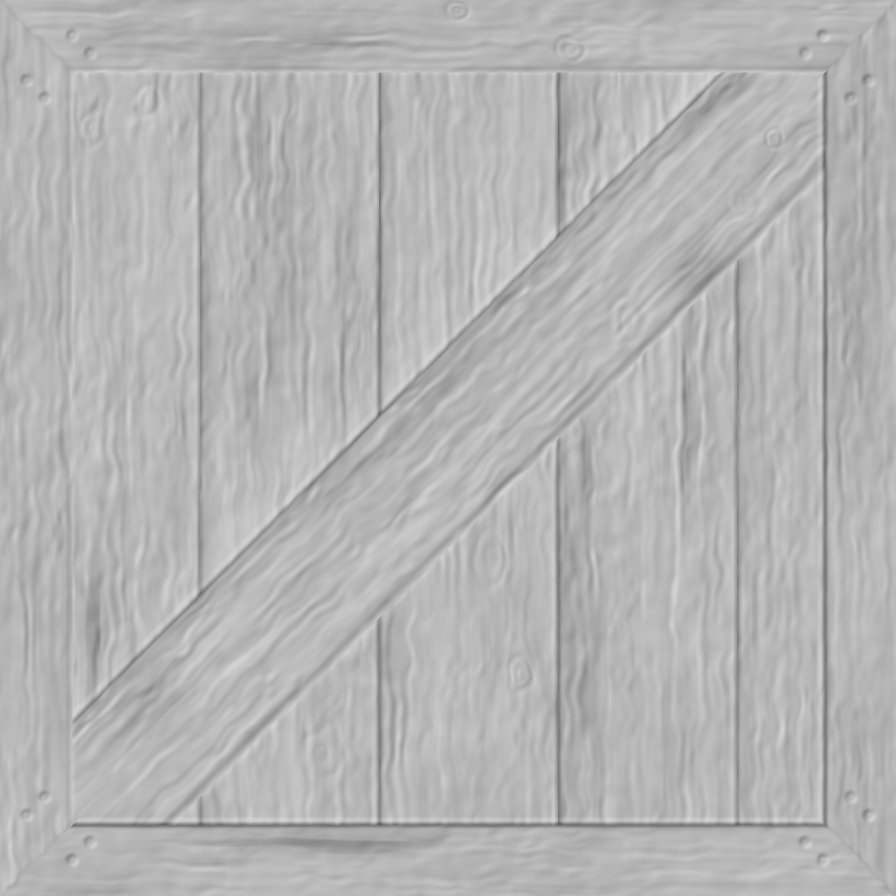
This texture map is drawn by a WebGL 2 fragment shader. Its source:

```glsl
#version 300 es
precision highp float;
uniform vec2 u_resolution;
out vec4 fragColor;

const float BASE_TONE = 0.728;
const float RELIEF = 0.29;
const float CRACK_DEPTH = 0.10;
const vec2 LIGHT_STEP = vec2(0.0028, -0.0020);
const vec2 INNER_MIN = vec2(0.081, 0.079), INNER_MAX = vec2(0.921, 0.919);
const float PLANK_WIDTH = 0.1997, PLANK_START = 0.0240;
const float BRACE_HALF = 0.080;
const float NAIL_RADIUS = 0.0055;
const float DIAG = 0.70711;

// Centre (xy) and radii (zw) of the knots and of the worn patches
const vec4 KNOTS[10] = vec4[10](
    vec4(0.638, 0.944, 0.017, 0.014), vec4(0.512, 0.987, 0.015, 0.011),
    vec4(0.829, 0.776, 0.023, 0.024), vec4(0.701, 0.639, 0.023, 0.030),
    vec4(0.549, 0.375, 0.020, 0.037), vec4(0.362, 0.160, 0.026, 0.034),
    vec4(0.167, 0.887, 0.015, 0.020), vec4(0.866, 0.844, 0.011, 0.012),
    vec4(0.582, 0.245, 0.014, 0.022), vec4(0.104, 0.857, 0.016, 0.022));
const vec4 WORN[12] = vec4[12](
    vec4(0.293, 0.74, 0.036, 0.19), vec4(0.390, 0.635, 0.015, 0.13),
    vec4(0.651, 0.297, 0.03, 0.22), vec4(0.775, 0.518, 0.035, 0.13),
    vec4(0.117, 0.31, 0.035, 0.11), vec4(0.645, 0.83, 0.03, 0.09),
    vec4(0.33, 0.955, 0.20, 0.02), vec4(0.17, 0.205, 0.05, 0.05),
    vec4(0.945, 0.66, 0.02, 0.20), vec4(0.445, 0.25, 0.02, 0.09),
    vec4(0.78, 0.70, 0.04, 0.04), vec4(0.40, 0.06, 0.20, 0.015));
// Nail offsets from the nearest corner
const vec2 NAILS[4] = vec2[4](
    vec2(0.081, 0.040), vec2(0.101, 0.060), vec2(0.030, 0.090), vec2(0.050, 0.110));

float hash(vec2 p) {
    vec3 q = fract(p.xyx * 0.1031);
    q += dot(q, q.yzx + 33.33);
    return fract((q.x + q.y) * q.z);
}
float noise(vec2 p) {
    vec2 cell = floor(p), f = fract(p);
    f = f * f * (3.0 - 2.0 * f);
    return mix(mix(hash(cell), hash(cell + vec2(1, 0)), f.x),
               mix(hash(cell + vec2(0, 1)), hash(cell + vec2(1, 1)), f.x), f.y);
}
// Soft line of a given width around d = 0
float ridge(float d, float width) { return exp(-d * d / (width * width)); }

float knotHeight(vec2 p) {
    float h = 0.0, wobble = 0.35 * (noise(p * 70.0) - 0.5);
    for (int i = 0; i < 10; i++) {
        float d = length((p - KNOTS[i].xy) / KNOTS[i].zw) + wobble;
        h += 0.24 * ridge(d - 0.85, 0.22) + 0.14 * ridge(d - 0.25, 0.20);
    }
    return h;
}
float wornAmount(vec2 p) {
    float sum = 0.0;
    for (int i = 0; i < 12; i++) {
        vec2 q = (p - WORN[i].xy) / WORN[i].zw;
        sum += exp(-dot(q, q) * 1.3);
    }
    return min(sum, 1.0);
}
// Wood surface; g.x runs across the grain and g.y along it
float grainHeight(vec2 g) {
    g += 0.009 * (vec2(noise(g * 38.0), noise(g * 38.0 + 71.0)) - 0.5);
    float wrinkles = noise(g * vec2(66.0, 28.0)) * 0.50
                   + noise(g * vec2(125.0, 62.0) + 19.0) * 0.34;
    float fibres = noise(g * vec2(145.0, 8.0) + 43.0) * 0.42;
    return wrinkles * (0.4 + noise(g * 9.0 + 5.0)) + fibres;
}
float woodTone(vec2 p, vec2 across, vec2 along, float seed, float wear) {
    mat2 toGrain = transpose(mat2(across, along));
    vec2 g = toGrain * p + vec2(seed * 7.31, seed * 3.17) + 4.0;
    float slope = grainHeight(g) - grainHeight(g + toGrain * LIGHT_STEP);
    slope = slope * (0.9 + 0.5 * wear) + knotHeight(p) - knotHeight(p + LIGHT_STEP);
    // Long cracks gather in worn patches
    vec2 bent = g + vec2(0.007 * noise(g * 20.0), 0.0);
    float crack = smoothstep(0.58, 0.92, noise(bent * vec2(105.0, 7.0) + 11.0));
    float mottling = 0.6 * noise(g * vec2(30.0, 9.0) + 53.0) + 0.4 * noise(g * 75.0) - 0.5;
    return BASE_TONE + RELIEF * slope + 0.065 * mottling
         - CRACK_DEPTH * crack * (0.25 + 0.75 * wear) - 0.055 * wear;
}

void main() {
    vec2 p = gl_FragCoord.xy / u_resolution;
    float aa = 1.0 / min(u_resolution.x, u_resolution.y);
    float wear = wornAmount(p), d = (p.y - p.x) * DIAG;

    // Vertical planks with shaded seams, brighter just above the brace
    float plank = (p.x - PLANK_START) / PLANK_WIDTH;
    float seam = (fract(plank + 0.5) - 0.5) * PLANK_WIDTH;
    float depth = 1.0 - 0.2 * abs(floor(plank + 0.5) - 2.5);
    float tone = woodTone(p, vec2(1, 0), vec2(0, 1), floor(plank), wear);
    tone += depth * (0.05 * ridge(seam + 0.0055, 0.003) - 0.20 * ridge(seam, 0.003));
    tone -= 0.05 * depth * smoothstep(0.03, 0.0, seam) * step(0.0, seam);
    tone += 0.03 * smoothstep(0.07, 0.0, d - BRACE_HALF) * step(0.0, d);

    // Diagonal brace, worn along its upper edge
    float braceWear = max(wear, 0.75 * ridge(d - 0.066, 0.016));
    float brace = woodTone(p, vec2(-DIAG, DIAG), vec2(DIAG), 9.0, braceWear);
    brace -= 0.11 * ridge(d + 0.0725, 0.004);
    tone = mix(tone, brace, smoothstep(aa, -aa, abs(d) - BRACE_HALF));
    tone += 0.05 * (ridge(d - 0.0855, 0.0035) + ridge(d + 0.081, 0.0035));
    tone -= 0.16 * ridge(d - BRACE_HALF, 0.0025);

    // Mitred outer frame
    vec2 edge = min(p, 1.0 - p);
    float mitre = edge.x - edge.y + 0.008 * (noise(p * 60.0) - 0.5);
    float stile = woodTone(p, vec2(1, 0), vec2(0, 1), 13.0 + step(0.5, p.x), wear);
    float rail = woodTone(p, vec2(0, 1), vec2(1, 0), 17.0 + step(0.5, p.y), wear);
    float frame = mix(stile, rail, smoothstep(-0.004, 0.004, mitre)) - 0.012;
    frame -= 0.03 * ridge(mitre, 0.004);
    vec2 outside = max(INNER_MIN - p, p - INNER_MAX);
    float border = max(outside.x, outside.y);
    tone = mix(tone, frame, smoothstep(-aa, aa, border));

    // Inner border: bright on the left and top, dark on the right and bottom
    float lit = max(INNER_MIN.x - p.x, p.y - INNER_MAX.y);
    float shaded = max(p.x - INNER_MAX.x, INNER_MIN.y - p.y);
    tone += lit > shaded ? 0.05 * ridge(border, 0.003) - 0.05 * ridge(border - 0.005, 0.003)
                         : 0.07 * ridge(border + 0.0055, 0.003) - 0.24 * ridge(border, 0.003);
    // Sunken nail heads
    for (int i = 0; i < 4; i++) {
        vec2 q = (edge - NAILS[i]) * sign(0.5 - p);
        float facing = dot(normalize(q + 1e-5), vec2(-DIAG, DIAG));
        tone -= ridge(length(q) - NAIL_RADIUS, 0.0028) * (0.03 + 0.13 * facing);
    }
    fragColor = vec4(vec3(clamp(tone, 0.40, 0.82)), 1.0);
}
```
